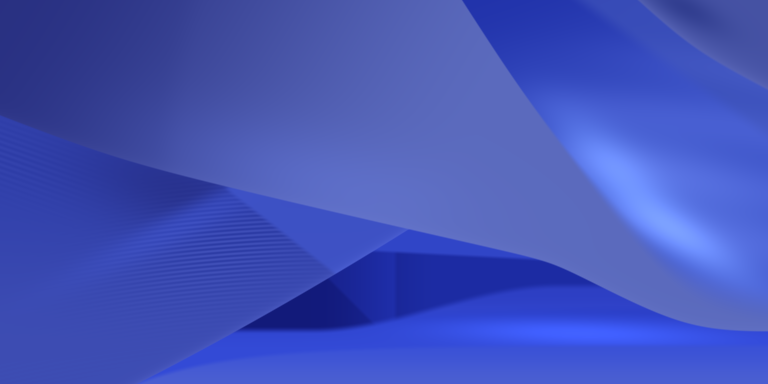
This background is drawn by a WebGL 1 fragment shader. Its source:

```glsl
precision highp float;
// Translucent blue cloth: a broad veil sweeps from upper left to lower right,
// over a woven sheet, a shadowed hollow and a glowing satin fold.
// Edges are height curves built from soft bends; light is rotated gaussians.
uniform vec2 u_resolution;

// Soft hinge: zero before "at", then rising with slope one
float bend(float x, float at, float soft) {
  float d = x - at;
  return 0.5 * (d + sqrt(d * d + soft * soft));
}

// Coverage of the side where d is positive
float cover(float d, float soft) {
  float w = soft + 0.75 / u_resolution.y;
  return smoothstep(-w, w, d);
}

// Elongated gaussian light
float glow(vec2 p, vec2 centre, float angle, vec2 size) {
  vec2 d = p - centre;
  float c = cos(angle), s = sin(angle);
  d = vec2(c * d.x + s * d.y, c * d.y - s * d.x) / size;
  return exp(-dot(d, d));
}

// Height of the veil's lower hem
float hemHeight(float x) {
  return 0.693 - 0.40 * x + 0.17 * bend(x, 0.3, 0.2)
       - 0.33 * bend(x, 1.44, 0.06) + 0.62 * bend(x, 1.8, 0.15);
}

// Height of the veil's right-hand edge
float crestHeight(float x) {
  return 1.0 - 1.6 * (x - 1.193) + 0.28 * bend(x, 1.36, 0.1)
       + 1.25 * bend(x, 1.77, 0.15);
}

vec3 satin(vec2 p) {
  float depth = 1.0 - p.y + 0.35 * (p.x - 1.2);
  vec3 col = mix(vec3(0.13, 0.20, 0.67), vec3(0.27, 0.36, 0.81), smoothstep(0.0, 0.6, depth));
  // Pale diagonal layer
  float layer = p.y - 1.0 + 0.72 * (p.x - 1.51);
  col = mix(col, vec3(0.25, 0.33, 0.73), 0.65 * cover(layer, 0.025));
  // Long faint folds
  float across = p.y + 0.62 * p.x - 0.16 * p.x * p.x;
  col += 0.012 * sin(42.0 * across + 3.0 * sin(3.0 * p.x)) * smoothstep(0.1, 0.5, depth);
  // Light pooled along the fold
  col += vec3(0.13, 0.17, 0.16) * glow(p, vec2(1.60, 0.56), -0.75, vec2(0.20, 0.07));
  col += vec3(0.15, 0.19, 0.18) * glow(p, vec2(1.78, 0.38), -0.55, vec2(0.20, 0.055));
  col += vec3(0.06, 0.07, 0.06) * glow(p, vec2(1.80, 0.50), -0.55, vec2(0.32, 0.11));
  // Grey-blue cloth in the corner
  float corner = p.y - (1.0 - 0.95 * (p.x - 1.654) + 0.45 * bend(p.x, 1.8, 0.1));
  vec3 cloth = vec3(0.27, 0.32, 0.64) + 0.07 * exp(-abs(corner) * 35.0);
  cloth -= 0.08 * glow(p, vec2(1.78, 0.98), -0.5, vec2(0.12, 0.04));
  return mix(col, cloth, cover(corner, 0.003));
}

vec3 hollow(vec2 p) {
  // Shadow with a darker block to the left
  vec3 col = mix(vec3(0.07, 0.10, 0.48), vec3(0.11, 0.17, 0.64), smoothstep(0.8, 1.15, p.x));
  float block = p.y - 0.26 + 1.0 * (p.x - 0.87);
  col += vec3(0.02, 0.03, 0.07) * cover(block, 0.006) * cover(1.03 - p.x, 0.006);
  // Strip hanging below the hem
  float strip = p.y - 0.348 + 0.052 * (p.x - 0.94);
  col = mix(col, vec3(0.19, 0.27, 0.78), cover(strip, 0.004));
  // Lit ground
  float shelf = 0.14 + 0.115 * smoothstep(0.82, 1.45, p.x);
  vec3 ground = mix(vec3(0.20, 0.29, 0.84), vec3(0.15, 0.22, 0.74), smoothstep(0.08, 0.25, p.y));
  ground += vec3(0.07, 0.11, 0.20) * glow(p, vec2(1.50, 0.135), -0.03, vec2(0.35, 0.035));
  ground += 0.025 * cover(p.y - 0.17 - 0.025 * sin(2.0 * p.x - 1.6), 0.012);
  col = mix(col, ground, cover(shelf - p.y, 0.009));
  // Pale sheet along the bottom
  float sheet = 0.1 * (1.0 - exp(-4.0 * (p.x - 0.357)));
  vec3 pale = mix(vec3(0.29, 0.37, 0.82), vec3(0.23, 0.32, 0.84), smoothstep(0.0, 0.1, p.y));
  return mix(col, pale, cover(sheet - p.y, 0.006));
}

vec3 wovenSheet(vec2 p) {
  vec3 col = mix(vec3(0.24, 0.30, 0.70), vec3(0.19, 0.25, 0.67), smoothstep(0.05, 0.6, p.y));
  // Shaded fold meeting the hem
  float fold = p.y - 0.508 - 0.49 * (p.x - 0.583);
  float shade = smoothstep(-0.03, 0.03, fold) * glow(p, vec2(0.48, 0.50), -0.3, vec2(0.28, 0.12));
  col -= vec3(0.035, 0.055, 0.11) * shade;
  col += vec3(0.02, 0.03, 0.06) * glow(p, vec2(0.45, 0.40), 0.45, vec2(0.3, 0.04));
  // Smooth bright flap
  float flap = p.y - 0.47 + 0.78 * (p.x - 0.638);
  float flapCover = cover(flap, 0.008) * cover(-fold, 0.01);
  col = mix(col, vec3(0.25, 0.33, 0.79), 0.8 * flapCover);
  // Fine weave, and faint ripples at the far left
  float threads = sin(560.0 * (p.y - 0.22 * p.x + 0.12 * p.x * p.x));
  float patchMask = glow(p, vec2(0.60, 0.36), 0.3, vec2(0.25, 0.12)) * (1.0 - flapCover);
  col += 0.04 * threads * patchMask;
  col += 0.012 * sin(420.0 * (p.y + 0.35 * p.x)) * glow(p, vec2(0.0, 0.60), -0.4, vec2(0.2, 0.08));
  return col;
}

vec3 veil(vec2 p, float aboveHem) {
  float light = smoothstep(0.0, 1.1, 0.75 * p.x + 0.45 * (1.0 - p.y));
  vec3 col = mix(vec3(0.16, 0.19, 0.51), vec3(0.345, 0.405, 0.73), light);
  col += vec3(0.03, 0.04, 0.07) * glow(p, vec2(0.75, 0.55), -0.25, vec2(0.4, 0.13));
  col += 0.012 * smoothstep(0.47, 0.56, p.x + 0.08 * sin(3.0 * p.y));
  return col + 0.02 * exp(-abs(aboveHem) * 60.0);
}

void main() {
  vec2 p = gl_FragCoord.xy / u_resolution * vec2(2.0, 1.0);
  float aboveHem = p.y - hemHeight(p.x);
  float aboveCrest = p.y - crestHeight(p.x);

  // Woven sheet over the hollow, with a thin lit border
  float border = p.y - 0.57 * (p.x - 0.357) + 0.08 * (p.x - 0.357) * (1.068 - p.x);
  vec3 sheet = wovenSheet(p) + 0.05 * exp(-abs(border) * 90.0);
  vec3 col = mix(hollow(p), sheet, cover(border, 0.001));

  // Veil over both, then the satin beyond its crest
  col = mix(col, veil(p, aboveHem), cover(aboveHem, 0.001));
  float crestSoft = 0.003 + 0.05 * smoothstep(1.35, 1.9, p.x);
  col = mix(col, satin(p), cover(aboveCrest, crestSoft));
  gl_FragColor = vec4(col, 1.0);
}
```
